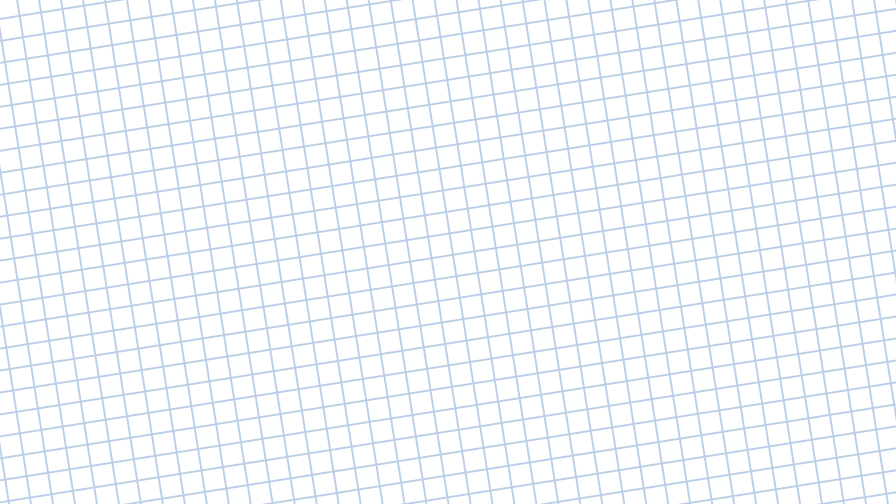
A WebGL 2 fragment shader for this pattern:

```glsl
#version 300 es
precision highp float;
// Squared paper: thin pale blue lines on white, the whole grid tilted.
// The canvas is rotated into grid space, where the distance to the nearest
// line on each axis gives an exact box-filtered coverage.

uniform vec2 u_resolution;
out vec4 fragColor;

const float TILT_DEGREES = 9.0;               // counter-clockwise
const float CELL_SIZE = 0.04306;              // in canvas heights
const float LINE_WIDTH = 0.088;               // in cells
const vec2 GRID_OFFSET = vec2(0.207, -0.165); // crossing near the centre, in cells
const vec3 PAPER_COLOR = vec3(1.0);
const vec3 LINE_COLOR = vec3(0.73, 0.807, 0.91);

// Share of a pixel-wide window covered by the nearest line on each axis.
vec2 lineCoverage(vec2 cell, float pixel) {
    vec2 dist = abs(fract(cell + 0.5) - 0.5);
    vec2 halfWidth = vec2(0.5 * LINE_WIDTH);
    vec2 upper = min(halfWidth, dist + 0.5 * pixel);
    vec2 lower = max(-halfWidth, dist - 0.5 * pixel);
    return clamp((upper - lower) / pixel, 0.0, 1.0);
}

void main() {
    // Centred position in canvas heights
    vec2 pos = (gl_FragCoord.xy - 0.5 * u_resolution) / u_resolution.y;

    // Rotate into grid space and measure in cells
    float tilt = radians(TILT_DEGREES);
    vec2 along = vec2(cos(tilt), sin(tilt));
    vec2 across = vec2(-along.y, along.x);
    vec2 cell = vec2(dot(pos, along), dot(pos, across)) / CELL_SIZE - GRID_OFFSET;

    // Union of both line families
    float pixel = 1.0 / (u_resolution.y * CELL_SIZE);
    vec2 cover = lineCoverage(cell, pixel);
    float ink = 1.0 - (1.0 - cover.x) * (1.0 - cover.y);

    fragColor = vec4(mix(PAPER_COLOR, LINE_COLOR, ink), 1.0);
}
```
